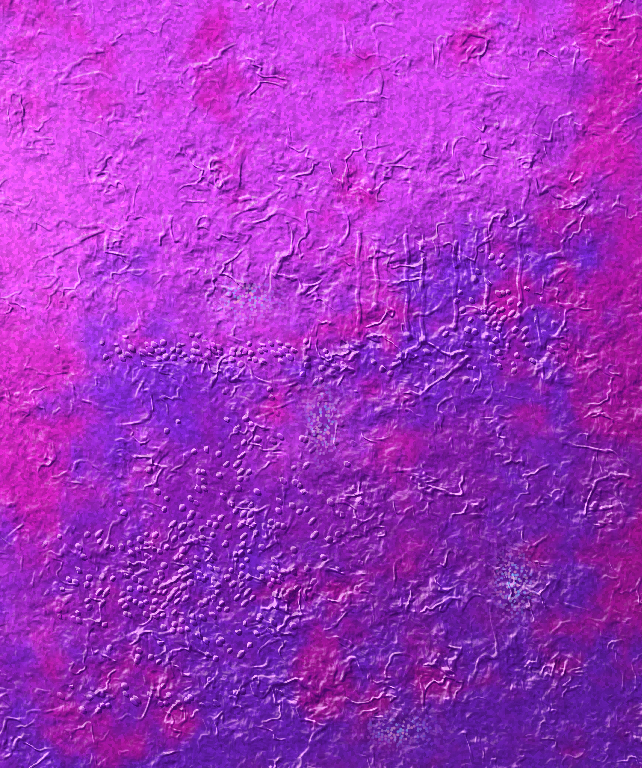
Give the GLSL for this texture, as a WebGL 1 fragment shader.

```glsl
precision highp float;
// Thick violet and magenta paint with crusty wrinkles, beads and drips.
// Warped layered sines and cellular noise form a height field, which is
// lit from the upper left over broad, mottled colour patches.

uniform vec2 u_resolution;

vec2 hash(vec2 p) {
  return fract(sin(vec2(dot(p, vec2(127.1, 311.7)), dot(p, vec2(269.5, 183.3)))) * 43758.5);
}

// Layered sines, turned and bent at every octave
float swirl(vec2 p) {
  float sum = 0.0, amp = 0.5;
  for (int i = 0; i < 5; i++) {
    p = mat2(0.8, 0.6, -0.6, 0.8) * p * 1.6 + 1.7;
    p += 0.4 * sin(p.yx);
    sum += amp * sin(p.x) * sin(p.y);
    amp *= 0.6;
  }
  return sum;
}

// Distance to the nearest cell point, and two random values of that cell
vec3 cells(vec2 p) {
  vec2 base = floor(p);
  vec3 nearest = vec3(9.0);
  for (int y = -1; y <= 1; y++) {
    for (int x = -1; x <= 1; x++) {
      vec2 cell = base + vec2(x, y);
      float d = length(cell + 0.1 + 0.8 * hash(cell) - p);
      if (d < nearest.x) nearest = vec3(d, hash(cell + 17.0));
    }
  }
  return nearest;
}

float blob(vec2 p, vec2 centre, vec2 radius) {
  vec2 q = (p - centre) / radius;
  return exp(-dot(q, q));
}

// Vertical runs of paint, each ending in a knob
float drips(vec2 p) {
  float column = floor(p.x * 48.0);
  vec2 r = hash(vec2(column, 3.0));
  float x = (fract(p.x * 48.0) - 0.5 - 0.3 * (r.x - 0.5)) / 48.0;
  x += 0.0015 * sin(p.y * 130.0 + column);
  float foot = 0.54 + 0.13 * r.x;
  float top = 0.72 - 0.04 * r.y;
  float stem = length(vec2(x, p.y - clamp(p.y, foot, top)));
  float knob = length(vec2(x, p.y - foot));
  float shown = step(0.3, r.y) * step(20.5, column) * step(column, 33.5);
  float broken = 0.5 + 0.5 * smoothstep(-0.3, 0.2, sin(p.y * 75.0 + column * 2.3));
  return shown * (0.9 * broken * smoothstep(0.004, 0.001, stem) + 1.3 * smoothstep(0.007, 0.002, knob));
}

// Share of cells that carry a bead
float beadCover(vec2 p) {
  float cover = 1.2 * blob(p, vec2(0.26, 0.543), vec2(0.11, 0.013));
  cover += 0.6 * blob(p, vec2(0.65, 0.6), vec2(0.05, 0.05));
  cover += 0.7 * blob(p, vec2(0.25, 0.24), vec2(0.13, 0.08));
  cover += 0.3 * blob(p, vec2(0.32, 0.38), vec2(0.12, 0.1));
  cover += 0.35 * blob(p, vec2(0.5, 0.53), vec2(0.22, 0.025));
  return cover + 0.4 * blob(p, vec2(0.2, 0.09), vec2(0.12, 0.015));
}

// Curled raised threads along the zero lines of a swirl, in patches
float threads(vec2 p, float scale) {
  float patches = smoothstep(0.0, 0.25, swirl(p * scale * 0.6 + 2.0));
  return patches * smoothstep(0.14, 0.02, abs(swirl(p * scale + 4.0)));
}

float relief(vec2 p) {
  float rough = 0.55 + 0.5 * blob(p, vec2(0.45, 0.4), vec2(0.38, 0.5));
  rough *= 1.0 + 0.6 * sin(p.x * 23.0 + 2.0 * sin(p.y * 17.0)) * sin(p.y * 29.0 + 2.0 * sin(p.x * 19.0));
  float crust = 1.4 * swirl(p * 42.0) - 0.8 * abs(swirl(p * 95.0 + 5.0));
  float strands = 0.9 * threads(p, 24.0) + 0.8 * threads(p + 0.3, 40.0);
  vec3 bead = cells(p * 105.0 + 0.6 * sin(p.yx * 70.0));
  float dome = sqrt(max(0.0, 1.0 - bead.x * bead.x / (0.1 + 0.16 * bead.z)));
  float cover = beadCover(p);
  float beads = dome * smoothstep(bead.y - 0.05, bead.y + 0.1, cover) * step(0.05, cover);
  return rough * (crust + strands) + 1.3 * beads + drips(p);
}

// Broad patches of pigment, their borders broken up by finer mottling
vec3 pigment(vec2 p) {
  float slope = p.y - 0.65 * p.x;
  float mottle = swirl(p * 17.0 + 6.0);
  float fleck = swirl(p * 34.0 + 1.0);
  vec3 col = mix(vec3(0.55, 0.12, 0.71), vec3(0.79, 0.25, 0.90),
                 smoothstep(0.0, 0.55, slope + 0.25 * swirl(p * 4.0) + 0.25 * mottle));
  float violet = 0.6 * swirl(p * 6.0 + 3.0) + 0.4 * fleck + 0.33 - p.y;
  violet += 0.7 * blob(p, vec2(0.6, 0.57), vec2(0.17, 0.14));
  violet += 0.45 * blob(p, vec2(0.17, 0.48), vec2(0.09, 0.07));
  col = mix(col, vec3(0.45, 0.14, 0.80), 0.9 * smoothstep(-0.2, 0.55, violet));
  float magenta = 0.6 * swirl(p * 7.0 + 9.0) + 0.4 * mottle - 0.3 * fleck;
  magenta += 0.35 * smoothstep(0.62, 0.82, p.x);
  magenta += 0.5 * blob(p, vec2(0.04, 0.45), vec2(0.09, 0.18));
  col = mix(col, vec3(0.76, 0.08, 0.64), 0.75 * smoothstep(0.05, 0.65, magenta));
  col = mix(col, vec3(0.92, 0.36, 0.96), 0.7 * blob(p, vec2(0.0, 0.74), vec2(0.16, 0.22)));
  return col * mix(0.78, 1.06, smoothstep(-0.5, 0.5, slope));
}

void main() {
  vec2 p = gl_FragCoord.xy / u_resolution.y;
  vec3 col = pigment(p);

  // Raking light: bright lilac ridges and deep plum shadows
  float shade = relief(p) - relief(p + 0.0025 * vec2(-0.6, 0.8));
  col = mix(col, vec3(0.22, 0.02, 0.38), 0.85 * clamp(-1.3 * shade, 0.0, 1.0));
  col = mix(col, vec3(0.97, 0.68, 1.0), 0.9 * clamp(1.5 * shade - 0.12, 0.0, 1.0));

  // Fine grain, with glitter dusted on a few spots
  vec3 grain = cells(p * 260.0);
  col *= 0.88 + 0.24 * grain.y;
  float dust = blob(p, vec2(0.32, 0.61), vec2(0.04, 0.025));
  dust += blob(p, vec2(0.42, 0.45), vec2(0.022, 0.045));
  dust += blob(p, vec2(0.67, 0.24), vec2(0.025, 0.04));
  dust += 0.8 * blob(p, vec2(0.52, 0.05), vec2(0.04, 0.02));
  float glint = smoothstep(0.7, 0.3, grain.x) * smoothstep(0.35, 0.6, grain.y);
  vec3 glitter = mix(vec3(0.45, 0.75, 0.98), vec3(0.98, 0.68, 0.76), grain.z);
  gl_FragColor = vec4(mix(col, glitter, 0.75 * dust * glint), 1.0);
}
```
